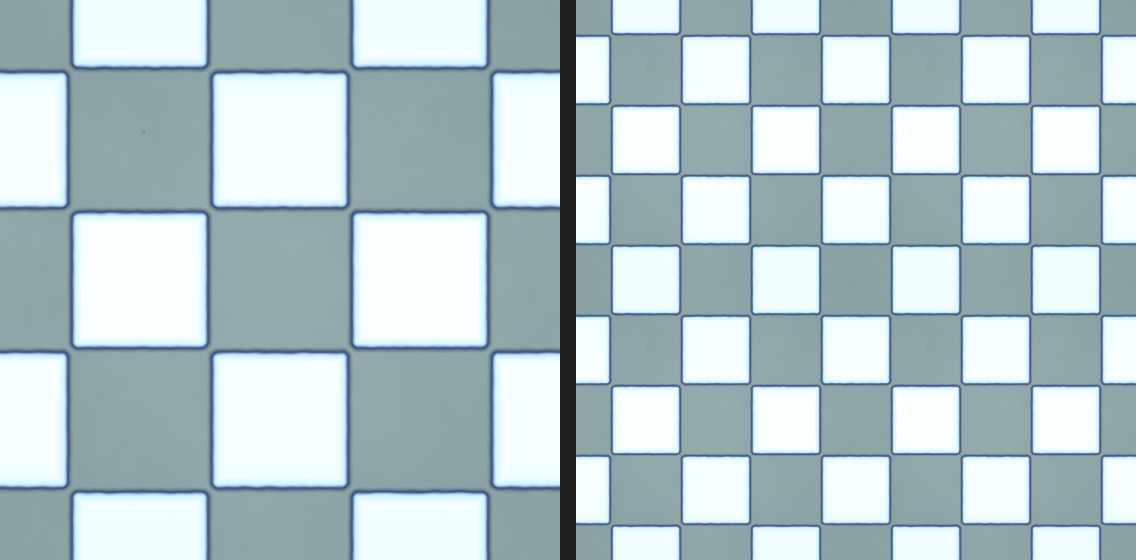
Left, the tile; right, the same tile 2 across and 2 down.
Give the GLSL for this pattern, as a Shadertoy shader.

```glsl
const float CELLS = 4.0;          // checker cells per side, even so that it tiles
const float HALF_SIDE = 0.489;    // half side of a bright square, in cells
const float CORNER_RADIUS = 0.05;
const float TAU = 6.2831853;

const vec3 GREY  = vec3(0.570, 0.662, 0.670);
const vec3 SHADE = vec3(0.450, 0.545, 0.560);
const vec3 LINE  = vec3(0.280, 0.345, 0.525);
const vec3 BLUE  = vec3(0.590, 0.745, 0.920);
const vec3 PALE  = vec3(0.840, 0.965, 1.000);
const vec3 WHITE = vec3(0.980, 1.000, 1.000);

vec2 hash2(vec2 p) {
    vec3 q = fract(p.xyx * vec3(0.1031, 0.1030, 0.0973));
    q += dot(q, q.yzx + 33.33);
    return fract((q.xx + q.yz) * q.zy);
}

float cornerSlope(vec2 lattice, vec2 offset, vec2 f, float period) {
    float angle = TAU * hash2(mod(lattice + offset, period) + 7.0).x;
    return dot(vec2(cos(angle), sin(angle)), f - offset);
}

// Gradient noise that wraps after a whole number of lattice steps
float gradientNoise(vec2 uv, float period) {
    vec2 p = uv * period;
    vec2 i = floor(p), f = p - i;
    vec2 u = f * f * f * (f * (f * 6.0 - 15.0) + 10.0);
    float low = mix(cornerSlope(i, vec2(0, 0), f, period), cornerSlope(i, vec2(1, 0), f, period), u.x);
    float high = mix(cornerSlope(i, vec2(0, 1), f, period), cornerSlope(i, vec2(1, 1), f, period), u.x);
    return mix(low, high, u.y);
}

float roundedBox(vec2 p, float halfSide, float radius) {
    vec2 q = abs(p) - halfSide + radius;
    return length(max(q, 0.0)) + min(max(q.x, q.y), 0.0) - radius;
}

// Signed distance to the nearest bright square, in cells
float checkerDistance(vec2 p) {
    vec2 cell = floor(p);
    vec2 q = p - cell - 0.5;
    if (mod(cell.x + cell.y, 2.0) < 0.5) {
        if (abs(q.x) > abs(q.y)) q.x -= sign(q.x);
        else q.y -= sign(q.y);
    }
    return roundedBox(q, HALF_SIDE, CORNER_RADIUS);
}

float ramp(float from, float to, float x, float pixel) {
    float middle = 0.5 * (from + to);
    float reach = max(0.5 * (to - from), 0.75 * pixel);
    return smoothstep(middle - reach, middle + reach, x);
}

// Colour bands across an edge, from the grey ground inwards
vec3 edgeBands(float depth, vec3 ground, vec3 core, float pixel) {
    vec3 col = mix(ground, SHADE, ramp(-0.038, -0.012, depth, pixel));
    col = mix(col, LINE, ramp(-0.018, -0.001, depth, pixel));
    col = mix(col, BLUE, ramp(0.003, 0.020, depth, pixel));
    col = mix(col, PALE, ramp(0.012, 0.036, depth, pixel));
    return mix(col, core, ramp(0.030, 0.085, depth, pixel));
}

// Faint dust, at most one speck in a few cells
float dust(vec2 p, float pixel) {
    vec2 cell = floor(p);
    vec2 id = mod(cell, CELLS);
    vec2 spot = 0.2 + 0.6 * hash2(id + 31.0);
    float present = step(0.65, hash2(id + 53.0).x);
    float radius = 0.014 + pixel;
    return present * (1.0 - smoothstep(0.2 * radius, radius, length(p - cell - spot)));
}

void mainImage(out vec4 fragColor, in vec2 fragCoord) {
    vec2 uv = fragCoord / iResolution.xy;
    float pixel = CELLS / min(iResolution.x, iResolution.y);
    vec2 p = uv * CELLS + 0.5;

    // Slightly uneven edges, rougher on the horizontal sides
    vec2 wobble = vec2(gradientNoise(uv, 36.0), gradientNoise(uv + 0.37, 44.0));
    float depth = -checkerDistance(p + wobble * vec2(0.003, 0.007));

    // Soft lighting falloff, mottling and grain
    vec2 falloff = 0.5 + 0.5 * cos(TAU * uv);
    float mottle = 0.012 * gradientNoise(uv, 6.0) + 0.008 * gradientNoise(uv, 24.0);
    float grain = 0.012 * gradientNoise(uv, 160.0);
    vec3 ground = GREY + 0.008 + mottle + grain - 0.018 * (falloff.x + falloff.y);
    ground -= 0.08 * dust(p, pixel);
    vec3 core = WHITE - vec3(0.035, 0.006, 0.0) * falloff.y + 0.3 * grain;

    fragColor = vec4(clamp(edgeBands(depth, ground, core, pixel), 0.0, 1.0), 1.0);
}
```
